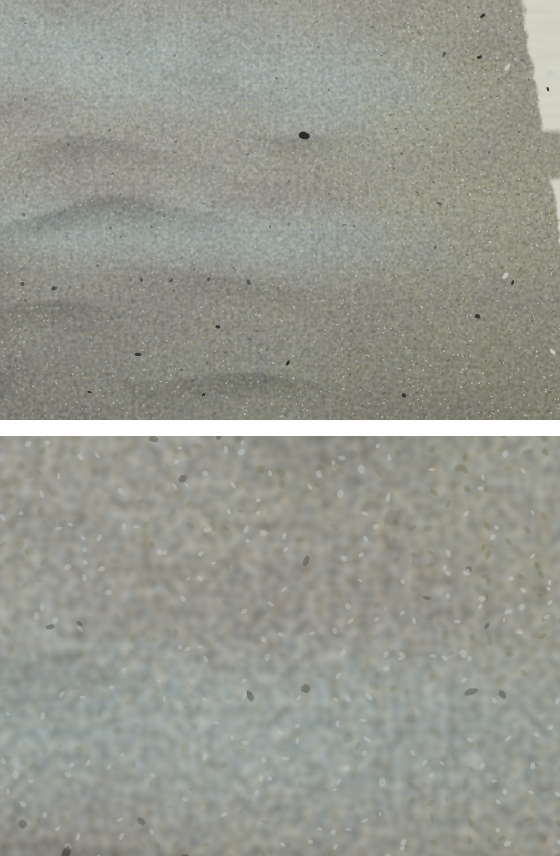
Top: the whole. Bottom: its middle third, enlarged.
Write a Shadertoy shader that draws this texture.

```glsl
// Damp beach sand seen from above: soft ripples, pale cool bands and olive debris.
// Layered gradient noise gives the tone and grain; jittered cells scatter
// crumbs, flecks, pebbles and shells; a pale board shows at the right edge.

vec2 hash2(vec2 p) {
    vec3 q = fract(p.xyx * vec3(0.1031, 0.1030, 0.0973));
    q += dot(q, q.yzx + 33.33);
    return 2.0 * fract((q.xx + q.yz) * q.zy) - 1.0;
}

float gradientNoise(vec2 p) {
    vec2 i = floor(p), f = fract(p);
    vec2 u = f * f * f * (f * (f * 6.0 - 15.0) + 10.0);
    float a = dot(hash2(i), f);
    float b = dot(hash2(i + vec2(1, 0)), f - vec2(1, 0));
    float c = dot(hash2(i + vec2(0, 1)), f - vec2(0, 1));
    float d = dot(hash2(i + vec2(1, 1)), f - vec2(1, 1));
    return mix(mix(a, b, u.x), mix(c, d, u.x), u.y);
}

float fbm(vec2 p) {
    float sum = 0.0, gain = 1.0;
    for (int i = 0; i < 4; i++) {
        sum += gain * gradientNoise(p);
        p = mat2(1.6, 1.2, -1.2, 1.6) * p + 17.3;
        gain *= 0.55;
    }
    return sum;
}

// One turned, slightly ragged oval in a share of the cells
float specks(vec2 p, float freq, float share, float radius, float seed) {
    vec2 cell = floor(p * freq) + seed;
    vec2 place = hash2(cell), shape = hash2(cell + 57.0);
    vec2 d = fract(p * freq) - 0.5 - 0.25 * place;
    float c = cos(3.14 * shape.x), s = sin(3.14 * shape.x);
    d = mat2(c, s, -s, c) * d;
    d.y *= 1.6 + 0.5 * shape.y;
    float size = radius * (0.8 + 0.3 * place.x * shape.y);
    float dist = length(d) + 0.25 * size * gradientNoise(d * 2.0 / size + cell);
    float keep = step(0.5 + 0.5 * hash2(cell + 131.0).x, share);
    return keep * (1.0 - smoothstep(0.6 * size, 1.1 * size, dist));
}

float band(float x, float width) {
    return exp(-x * x / (width * width));
}

void mainImage(out vec4 fragColor, in vec2 fragCoord) {
    vec2 p = fragCoord / iResolution.y;
    p.x += 0.5 * (4.0 / 3.0 - iResolution.x / iResolution.y);
    float broad = fbm(p * vec2(2.5, 5.0) + 4.0);
    float patchy = fbm(p * 9.0 + 31.0);

    // Warm sand, cool pale bands and olive drifts to the right
    float cool = band(p.y - 0.84 + 0.12 * (p.x - 0.5), 0.11)
               + 0.9 * band(p.y - 0.46 + 0.04 * p.x, 0.08);
    cool *= 1.0 - smoothstep(0.75, 1.25, p.x);
    float olive = 0.65 * smoothstep(0.45, 1.25, p.x) + 0.25 * (1.0 - p.y);
    olive = clamp(olive + 0.5 * patchy + 0.4 * broad - 0.35 * cool, 0.0, 1.0);
    vec3 sand = mix(vec3(0.590, 0.583, 0.553), vec3(0.605, 0.640, 0.622),
                    clamp(cool + 0.5 * broad, 0.0, 1.0));
    sand = mix(sand, vec3(0.545, 0.545, 0.470), 0.75 * olive);
    sand *= mix(0.87, 1.03, smoothstep(0.0, 0.65, p.y + 0.12 * p.x));
    sand *= 1.0 + 0.07 * broad + 0.05 * patchy;

    // Ripple shadows: crisp upper rim, slow fade below
    float wave = p.y * 7.7 + 0.5 * p.x + 0.9 * gradientNoise(p * vec2(2.2, 3.0) + 8.0);
    float phase = fract(wave);
    float shadow = smoothstep(0.25, 0.85, phase) * (1.0 - smoothstep(0.85, 1.0, phase));
    float extent = smoothstep(-0.25, 0.3, gradientNoise(vec2(p.x * 2.5, floor(wave) * 3.7)));
    extent *= (1.0 - smoothstep(0.55, 0.95, p.x)) * (1.0 - smoothstep(0.65, 0.8, p.y));
    sand *= 1.0 - 0.16 * shadow * extent;

    // Fine soft grain with a little colour variation
    float grain = 0.11 * gradientNoise(p * 115.0) + 0.06 * gradientNoise(p * 58.0 + 9.0);
    sand += grain + 0.035 * gradientNoise(p * 85.0 + 40.0) * vec3(1.0, 0.2, -0.8);

    // Crumbs, dark grains and bright flecks
    vec2 q = p + 0.003 * vec2(gradientNoise(p * 40.0), gradientNoise(p * 40.0 + 70.0));
    float crumbs = max(specks(q, 68.0, 0.30, 0.32, 11.0), specks(q + 0.37, 47.0, 0.2, 0.24, 23.0));
    sand = mix(sand, vec3(0.43, 0.42, 0.27), crumbs * (0.12 + 0.45 * olive));
    sand = mix(sand, vec3(0.33, 0.34, 0.31), 0.55 * specks(q, 40.0, 0.07, 0.22, 37.0));
    float flecks = max(specks(q, 62.0, 0.10, 0.26, 53.0), specks(q + 0.21, 95.0, 0.10, 0.33, 61.0));
    sand = mix(sand, vec3(0.76, 0.78, 0.78), flecks * (0.45 + 0.25 * olive));

    // Pale board, interrupted by a spill of sand
    float edge = 1.24 + 0.17 * (1.0 - p.y) + 0.014 * fbm(p * 22.0);
    float board = smoothstep(-0.005, 0.007, p.x - edge);
    board *= smoothstep(0.045, 0.065, abs(p.y - 0.63 + 0.015 * patchy));
    vec3 boardColor = vec3(0.82, 0.82, 0.77) + 0.03 * gradientNoise(p * vec2(8.0, 60.0));
    sand = mix(sand, boardColor, board);

    // Larger pebbles and shell bits, mostly low and to the right
    float littered = max(smoothstep(0.95, 1.15, p.x), 1.0 - smoothstep(0.25, 0.42, p.y));
    float pebbles = specks(q, 11.0, 0.20, 0.10, 71.0) * (0.15 + 0.75 * littered);
    float shells = specks(q, 8.0, 0.09, 0.10, 83.0) * (0.2 + 0.7 * littered);
    vec2 stone = (q - vec2(0.724, 0.677)) * mat2(0.95, -0.3, 0.3, 0.95);
    pebbles = max(pebbles, 1.0 - smoothstep(0.010, 0.015, length(stone * vec2(1.0, 1.4))));
    sand = mix(sand, vec3(0.78, 0.79, 0.77), shells);
    sand = mix(sand, vec3(0.17, 0.18, 0.17), pebbles);

    fragColor = vec4(clamp(sand, 0.0, 1.0), 1.0);
}
```
